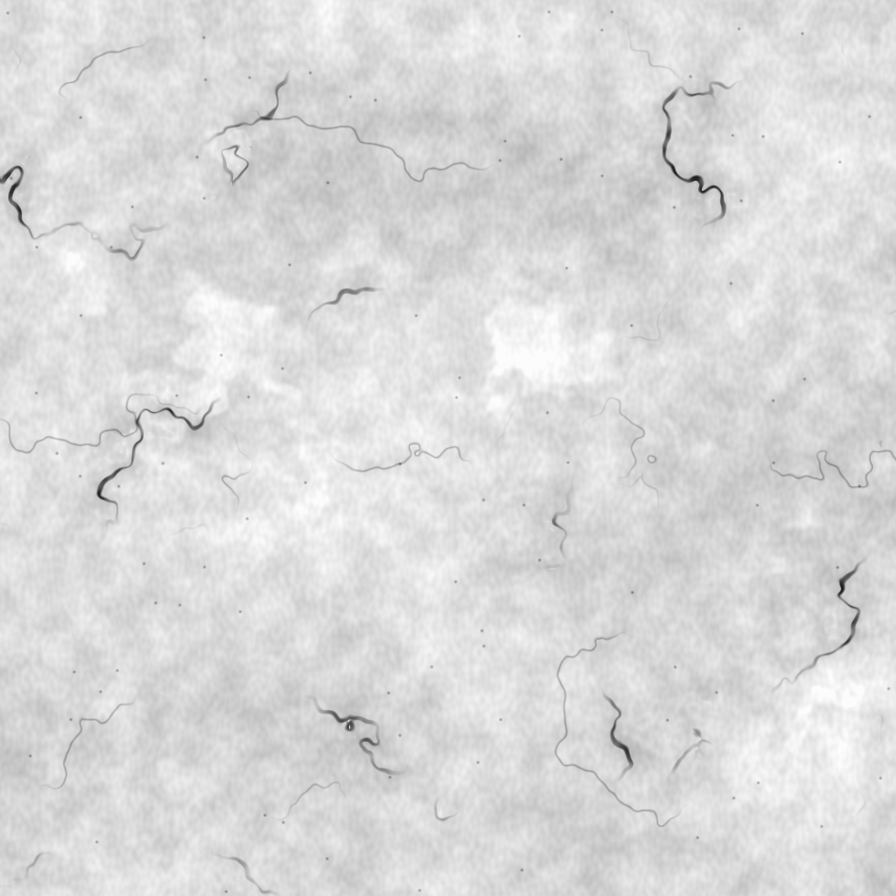
This texture is drawn by a three.js fragment shader. Its source:

```glsl
varying vec2 vUv;

const float STONE_GREY = 0.858;
const float CLOUD_SCALE = 3.2;
const float CLOUD_DEPTH = 0.095;
const float MOTTLE_SCALE = 26.0;
const float MOTTLE_DEPTH = 0.085;
const vec2 GRAIN_SCALE = vec2(170.0, 105.0);
const float GRAIN_DEPTH = 0.055;
const float BLOOM_SCALE = 7.5;
const float BLOOM_GAIN = 0.10;
const float CRACK_SCALE = 2.9;
const float CRACK_WIDTH = 0.0017;
const float CRACK_DEPTH = 0.66;
const float VEIN_SCALE = 4.3;
const float VEIN_WIDTH = 0.0009;
const float VEIN_DEPTH = 0.24;
const float JAG_SCALE = 16.0;
const float JAG_AMOUNT = 0.048;
const float HALO_RADIUS = 0.022;
const float HALO_DEPTH = 0.09;
const float SPECK_CELLS = 42.0;
const float SPECK_DEPTH = 0.3;
const float EDGE = 0.0016;

float hash(vec2 p) {
  vec3 q = fract(vec3(p.xyx) * 0.1031);
  q += dot(q, q.yzx + 33.33);
  return fract((q.x + q.y) * q.z);
}

// Gradient noise, roughly -0.7 to 0.7
float cornerSlope(vec2 cell, vec2 offset) {
  float angle = 6.28318 * hash(cell);
  return dot(vec2(cos(angle), sin(angle)), offset);
}

float noise(vec2 p) {
  vec2 i = floor(p);
  vec2 f = p - i;
  vec2 u = f * f * f * (f * (f * 6.0 - 15.0) + 10.0);
  vec2 e = vec2(1.0, 0.0);
  return mix(
    mix(cornerSlope(i, f), cornerSlope(i + e, f - e), u.x),
    mix(cornerSlope(i + e.yx, f - e.yx), cornerSlope(i + 1.0, f - 1.0), u.x),
    u.y);
}

float fbm(vec2 p) {
  float sum = 0.0;
  float gain = 1.0;
  for (int i = 0; i < 3; i++) {
    sum += gain * noise(p);
    p = mat2(1.6, 1.2, -1.2, 1.6) * p + 17.3;
    gain *= 0.5;
  }
  return sum;
}

vec2 jag(vec2 p) {
  return JAG_AMOUNT * vec2(fbm(p * JAG_SCALE + 31.0), fbm(p * JAG_SCALE + 73.0));
}

// Jagged field whose zero line is the path of a crack
float crackField(vec2 p, float scale, float seed) {
  vec2 q = p + jag(p + seed);
  return noise(mat2(0.88, 0.47, -0.47, 0.88) * q * scale + seed);
}

float crackDistance(vec2 p, float scale, float seed) {
  vec2 h = vec2(0.001, 0.0);
  float f = crackField(p, scale, seed);
  vec2 slope = vec2(crackField(p + h, scale, seed),
                    crackField(p + h.yx, scale, seed)) - f;
  return abs(f) * h.x / max(length(slope), 0.0001);
}

float stroke(float d, float halfWidth) {
  return 1.0 - smoothstep(halfWidth - EDGE, halfWidth + EDGE, d);
}

// Rare dark pits, one per chosen cell
float specks(vec2 p) {
  vec2 cell = floor(p * SPECK_CELLS);
  vec2 centre = 0.2 + 0.6 * vec2(hash(cell + 5.0), hash(cell + 91.0));
  float d = length(fract(p * SPECK_CELLS) - centre) / SPECK_CELLS;
  return stroke(d, 0.0013) * step(0.95, hash(cell + 211.0));
}

void main() {
  vec2 p = vUv;

  // Cloudy stone with mottling and fine grain
  float grey = STONE_GREY + CLOUD_DEPTH * fbm(p * CLOUD_SCALE + 8.0);
  grey += MOTTLE_DEPTH * fbm(p * MOTTLE_SCALE + 40.0);
  grey += GRAIN_DEPTH * noise(p * GRAIN_SCALE);

  // Pale mineral blooms
  float bloom = smoothstep(0.12, 0.5, fbm((p + jag(p + 3.0)) * BLOOM_SCALE + 60.0));
  grey += BLOOM_GAIN * bloom * smoothstep(-0.2, 0.25, noise(p * 2.6 + 12.0));

  // Broken dark cracks with a smoky halo
  float d = crackDistance(p, CRACK_SCALE, 19.0);
  float present = smoothstep(0.02, 0.24, noise(p * 4.6 + 27.0));
  float swell = 1.0 + 1.5 * noise(p * 38.0 + 6.0);
  float ink = 0.72 + 0.9 * noise(p * 55.0 + 14.0);
  grey -= HALO_DEPTH * present * exp(-d / HALO_RADIUS);
  grey -= CRACK_DEPTH * present * clamp(ink, 0.1, 1.0) * stroke(d, CRACK_WIDTH * swell);

  // Faint hairline veins
  float veinPresent = smoothstep(0.05, 0.3, noise(p * 5.2 + 83.0));
  float vein = stroke(crackDistance(p, VEIN_SCALE, 47.0), VEIN_WIDTH);
  grey -= VEIN_DEPTH * veinPresent * vein;

  grey -= SPECK_DEPTH * specks(p);
  gl_FragColor = vec4(vec3(clamp(grey, 0.08, 0.99)), 1.0);
}
```
